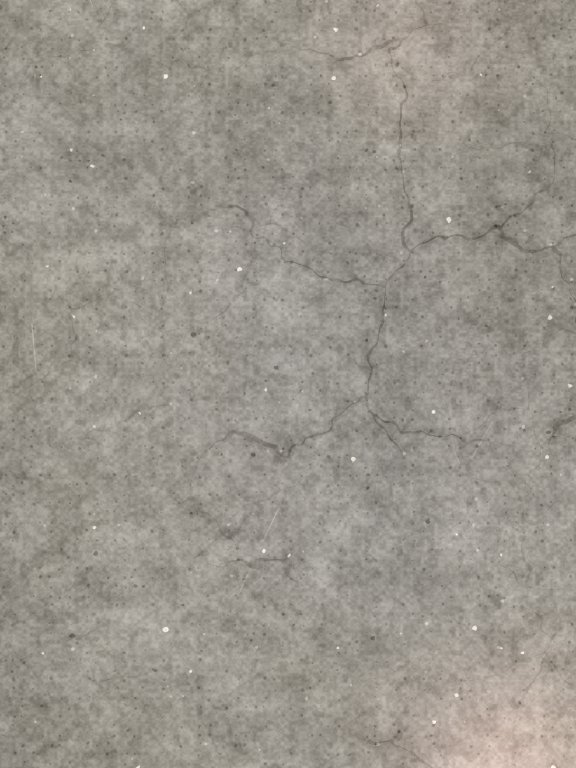
Write a WebGL 2 fragment shader that draws this texture.

```glsl
#version 300 es
precision highp float;
// Worn grey concrete floor with mottling, hairline cracks, pits, pale chips and scratches.

#define BASE_COLOR vec3(0.618, 0.600, 0.563)
#define GLOW_COLOR vec3(0.225, 0.160, 0.150)
#define CLOUD_AMOUNT 0.13
#define MOTTLE_AMOUNT 0.18
#define GRAIN_AMOUNT 0.10
#define CRACK_CELLS 3.1
#define CRACK_WIDTH 0.0028
#define CRACK_DARKNESS 0.15
#define PIT_DARKNESS 0.17
#define CHIP_BRIGHTNESS 0.30
#define SCRATCH_COUNT 9

uniform vec2 u_resolution;
out vec4 fragColor;

float hash(vec2 p) {
  return fract(sin(dot(p, vec2(127.1, 311.7))) * 43758.545);
}

vec2 hash2(vec2 p) {
  return vec2(hash(p), hash(p + 37.3));
}

float noise(vec2 p) {
  vec2 cell = floor(p), f = fract(p);
  f = f * f * (3.0 - 2.0 * f);
  float low = mix(hash(cell), hash(cell + vec2(1, 0)), f.x);
  float high = mix(hash(cell + vec2(0, 1)), hash(cell + vec2(1, 1)), f.x);
  return mix(low, high, f.y);
}

float fbm(vec2 p) {
  float sum = 0.0, weight = 0.52;
  for (int i = 0; i < 4; i++) {
    sum += weight * noise(p);
    p = mat2(1.6, 1.2, -1.2, 1.6) * p + 7.7;
    weight *= 0.5;
  }
  return sum;
}

// Distance to the border between the two nearest scattered cell centres.
float cellBorder(vec2 p) {
  vec2 cell = floor(p), first = vec2(9), second = vec2(9);
  for (int y = -1; y <= 1; y++)
    for (int x = -1; x <= 1; x++) {
      vec2 id = cell + vec2(x, y);
      vec2 d = id + 0.1 + 0.8 * hash2(id) - p;
      if (dot(d, d) < dot(first, first)) { second = first; first = d; }
      else if (dot(d, d) < dot(second, second)) second = d;
    }
  return dot(0.5 * (first + second), normalize(second - first));
}

// Meandering cracks that fade in and out along their length.
float cracks(vec2 p, float cells, float width, float px) {
  vec2 bend = vec2(fbm(p * 8.0), fbm(p * 8.0 + 31.0)) - 0.5;
  vec2 jitter = vec2(noise(p * 48.0), noise(p * 48.0 + 19.0)) - 0.5;
  float d = cellBorder((p + 0.13 * bend + 0.013 * jitter) * cells) / cells;
  float presence = smoothstep(0.40, 0.62, noise(p * 4.3 + cells));
  float w = width * (0.35 + 0.9 * noise(p * 23.0));
  float line = 1.0 - smoothstep(w - px, w + px, d);
  float halo = 0.22 * exp(-d / (width * 2.5));
  return presence * max(line * (0.45 + 0.55 * noise(p * 60.0)), halo);
}

// Scattered irregular dots, at most one in each grid cell.
float dots(vec2 p, float cells, float share, float radius, float px) {
  vec2 id = floor(p * cells);
  vec2 center = (id + 0.3 + 0.4 * hash2(id + cells)) / cells;
  float size = hash(id + 5.1);
  float r = radius * (0.45 + 0.8 * size * size);
  float d = length(p - center) + radius * 0.8 * (noise(p * 240.0) - 0.5);
  float present = step(hash(id + 71.7), share);
  return present * (1.0 - smoothstep(r - px, r + px, d));
}

// Thin straight scuffs, mostly steep, with ragged strength.
float scratches(vec2 p, float px) {
  float sum = 0.0;
  for (int i = 0; i < SCRATCH_COUNT; i++) {
    vec2 seed = vec2(float(i) + 2.0, 13.0);
    vec2 start = hash2(seed) * vec2(1.0, 1.33);
    float angle = mix(0.7, 2.6, hash(seed + 4.0));
    float size = hash(seed + 8.0);
    vec2 dir = vec2(cos(angle), sin(angle));
    float along = clamp(dot(p - start, dir), 0.0, 0.025 + 0.13 * size * size * size);
    float d = length(p - start - dir * along);
    sum += (1.0 - smoothstep(0.0, 0.0008 + px, d)) * (0.35 + 0.5 * size);
  }
  return sum * (0.3 + 0.7 * noise(p * 55.0));
}

void main() {
  vec2 p = gl_FragCoord.xy / u_resolution.x;
  float px = 0.8 / u_resolution.x;

  // Broad clouds, blotches and fine grain
  float tone = CLOUD_AMOUNT * (fbm(p * 4.5) - 0.5);
  tone += MOTTLE_AMOUNT * (fbm(p * 27.0 + 11.0) - 0.5);
  tone += GRAIN_AMOUNT * (noise(p * 165.0) - 0.5);
  tone += 0.6 * GRAIN_AMOUNT * (noise(p * 330.0) - 0.5);
  tone -= 0.05 * smoothstep(0.62, 0.85, noise(p * 75.0 + 3.0));
  vec3 color = BASE_COLOR + tone;

  // Cool centre, warm patches and reflected light
  float cool = exp(-4.5 * dot(p - vec2(0.6, 0.66), p - vec2(0.6, 0.66)));
  color += vec3(-0.008, 0.0, 0.016) * cool;
  color += vec3(0.012, 0.004, -0.012) * (fbm(p * 6.0 + 50.0) - 0.35);
  vec2 corner = p - vec2(0.88, -0.01), upper = p - vec2(0.72, 1.26);
  color += GLOW_COLOR * (exp(-32.0 * dot(corner, corner)) + 0.32 * exp(-50.0 * dot(upper, upper)));

  // Surface damage
  float crack = cracks(p, CRACK_CELLS, CRACK_WIDTH, px);
  crack += 0.45 * cracks(p + 8.3, CRACK_CELLS * 2.1, CRACK_WIDTH * 0.7, px);
  color -= CRACK_DARKNESS * crack * vec3(0.98, 1.0, 1.0);
  float pits = 0.7 * dots(p, 62.0, 0.30, 0.0024, px) + dots(p + 3.7, 19.0, 0.10, 0.0038, px);
  color -= PIT_DARKNESS * pits;
  float chips = dots(p + 1.9, 24.0, 0.07, 0.0042, px) + 0.5 * dots(p + 6.1, 47.0, 0.06, 0.0026, px);
  color += CHIP_BRIGHTNESS * chips * vec3(1.0, 0.97, 0.92);
  color += 0.17 * scratches(p, px);

  fragColor = vec4(clamp(color, 0.0, 1.0), 1.0);
}
```
